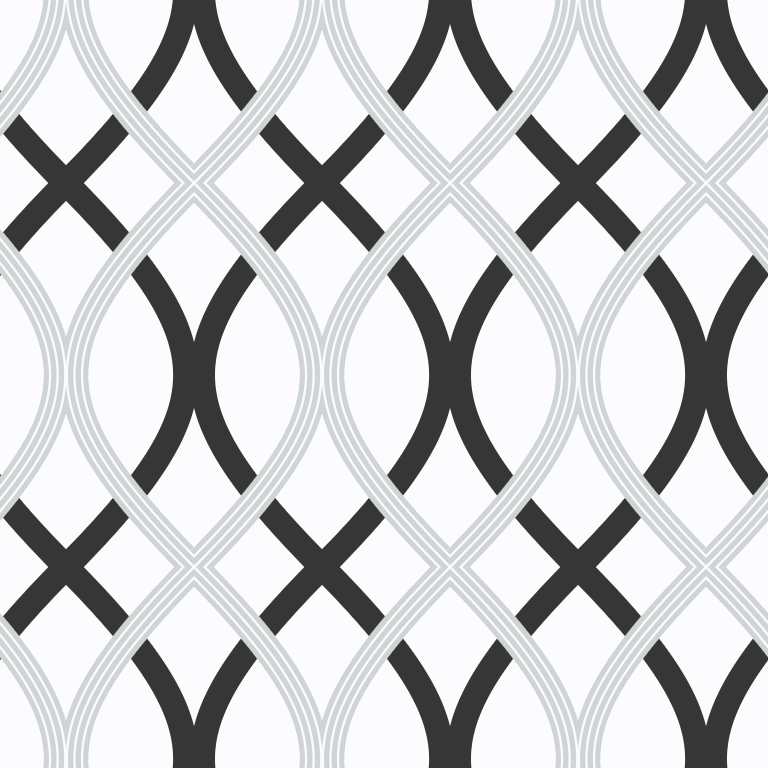
This pattern is drawn by a WebGL 2 fragment shader. Its source:

```glsl
#version 300 es
precision highp float;

uniform vec2 u_resolution;
out vec4 fragColor;

const vec3 PAPER = vec3(0.99, 0.99, 1.0);
const vec3 SILVER = vec3(0.81, 0.83, 0.83);
const vec3 CHARCOAL = vec3(0.21);

// Signed distance to the centre line of a mirrored, wavy strand pair.
// Each cell is 2 wide and 3 high, folded into one quarter around the waist.
float strandOffset(vec2 p) {
    vec2 cell = vec2(2.0, 3.0);
    vec2 q = abs(mod(p + 0.5 * cell, cell) - 0.5 * cell);
    // A hyperbola runs from the waist to the crossing at the cell corner.
    float root = sqrt(1.375 * 1.375 + 1.53 * q.y * q.y);
    float centre = 0.0656 + root - 1.375;
    float slope = 1.53 * q.y / root;
    return (q.x - centre) / sqrt(1.0 + slope * slope);
}

// Smooth coverage of a line around zero distance.
float line(float distance, float halfWidth, float pixel) {
    return clamp((halfWidth - abs(distance)) / pixel + 0.5, 0.0, 1.0);
}

void main() {
    // Three cells across and two down.
    vec2 p = 6.0 * gl_FragCoord.xy / u_resolution - vec2(0.516, 3.07);
    float pixel = 6.0 / min(u_resolution.x, u_resolution.y);

    // Solid strands lie behind, half a cell to the side.
    float solid = strandOffset(p - vec2(1.0, 0.0));
    vec3 color = mix(PAPER, CHARCOAL, line(solid, 0.098, pixel));

    // Striped strands in front: four bars parted by three thin gaps.
    float striped = strandOffset(p);
    float pitch = 0.0594;
    float gapOffset = (fract(striped / pitch + 0.5) - 0.5) * pitch;
    vec3 bars = mix(SILVER, PAPER, line(gapOffset, 0.0088, pixel));
    color = mix(color, bars, line(striped, 0.110, pixel));

    fragColor = vec4(color, 1.0);
}
```
